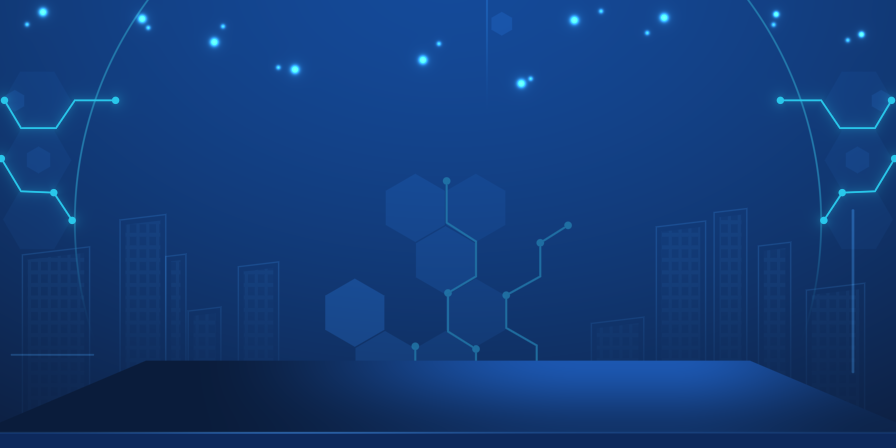
A Shadertoy shader for this background:

```glsl
// A blue technology stage: a lit platform before a faint skyline, with
// hexagons, circuit traces, a large ring and glowing lights overhead.
// Shapes are distance functions; side details are mirrored about x = 1.
#define TRACE_WIDTH 0.0023
#define NODE_RADIUS 0.0085
#define HEX_APOTHEM 0.066
#define RING_RADIUS 0.833
#define TABLE_TOP 0.195
#define TABLE_FRONT 0.034
#define SKYLINE_GAIN 0.11
#define LIGHT_GAIN 0.9
#define CYAN vec3(0.16, 0.78, 0.92)
#define TEAL vec3(0.14, 0.50, 0.69)

float hash(vec2 p) {
    return fract(sin(dot(p, vec2(127.1, 311.7))) * 43758.5453);
}

// Coverage of a signed distance, smoothed over about one pixel
float fill(float d) {
    float px = 0.8 / iResolution.y;
    return 1.0 - smoothstep(-px, px, d);
}

float segment(vec2 p, vec2 a, vec2 b) {
    vec2 ab = b - a;
    return length(p - a - ab * clamp(dot(p - a, ab) / max(dot(ab, ab), 1e-6), 0.0, 1.0));
}

float hexagon(vec2 p, float apothem) {
    p = abs(p);
    return max(p.x, dot(p, vec2(0.5, 0.866))) - apothem;
}

// Polyline with round nodes at the corners set in the bit mask
float trace(vec2 p, vec2 pts[8], int nodes) {
    float d = 1e3;
    for (int i = 0; i < 8; i++) {
        d = min(d, segment(p, pts[i], pts[min(i + 1, 7)]) - TRACE_WIDTH);
        if (((nodes >> i) & 1) == 1) d = min(d, length(p - pts[i]) - NODE_RADIUS);
    }
    return d;
}

// Outlined tower with a grid of windows; box = left, right, top
float tower(vec2 p, vec3 box) {
    float top = box.z + 0.12 * (p.x - 0.5 * (box.x + box.y));
    float d = max(max(box.x - p.x, p.x - box.y), p.y - top);
    vec2 cell = abs(fract(p / vec2(0.022, 0.028)) - 0.5);
    float windows = smoothstep(0.28, 0.40, max(cell.x, cell.y));
    return fill(abs(d) - 0.0015) + fill(d + 0.012) * (0.12 + 0.3 * windows);
}

vec3 skyline(vec2 p) {
    vec3 boxes[10] = vec3[10](
        vec3(0.05, 0.20, 0.44), vec3(0.268, 0.37, 0.515), vec3(0.37, 0.415, 0.43),
        vec3(0.42, 0.493, 0.31), vec3(0.532, 0.622, 0.41), vec3(1.32, 1.437, 0.285),
        vec3(1.465, 1.575, 0.50), vec3(1.594, 1.667, 0.53), vec3(1.693, 1.765, 0.455),
        vec3(1.80, 1.93, 0.36));
    float glow = 0.0;
    for (int i = 0; i < 10; i++) glow += tower(p, boxes[i]);
    glow *= smoothstep(0.14, 0.42, p.y) * 0.7 + 0.3;
    glow += 1.6 * fill(segment(p, vec2(0.026, 0.208), vec2(0.208, 0.208)) - 0.002);
    glow += 1.8 * fill(segment(p, vec2(1.904, 0.17), vec2(1.904, 0.53)) - 0.003);
    return vec3(0.35, 0.75, 1.0) * glow * SKYLINE_GAIN;
}

// Faint tiles: a central lattice (column, row, strength) and mirrored sides
float hexTiles(vec2 p, vec2 side) {
    vec3 tiles[7] = vec3[7](vec3(0, 0, 1), vec3(0, 2, 0.5), vec3(1, 2, 0.35),
        vec3(1, 1, 0.55), vec3(2, 0, 0.4), vec3(1, -1, 0.65), vec3(2, -1, 0.45));
    float sum = 0.0;
    for (int i = 0; i < 7; i++) {
        vec2 center = vec2(0.792, 0.302) + vec2(0.135 * (tiles[i].x + 0.5 * tiles[i].y), 0.117 * tiles[i].y);
        sum += tiles[i].z * fill(hexagon(p - center, HEX_APOTHEM));
    }
    for (int i = 0; i < 3; i++) {
        vec2 q = side - vec2(0.083, 0.51 + 0.132 * float(i));
        sum += 0.25 * fill(hexagon(q.yx, HEX_APOTHEM));
    }
    sum += 0.5 * fill(hexagon(side - vec2(0.033, 0.775), 0.021));
    sum += 0.4 * fill(hexagon(side - vec2(0.086, 0.643), 0.026));
    return sum + 0.6 * fill(hexagon(p - vec2(1.12, 0.947), 0.023));
}

float spark(vec2 p, float size) {
    float r = length(p) / size;
    return exp(-r * r) * 1.4 + 0.45 * exp(-r * 0.95);
}

// Ten lights along a wavy path, each with a small companion
float lights(vec2 p) {
    float sum = 0.0;
    for (int n = 0; n < 10; n++) {
        float i = float(n), flip = n % 2 == 0 ? -1.0 : 1.0;
        float sway = 0.065 * sin(i * 0.349) * sin(i * 1.571 + 0.6);
        float drop = 0.096 - 0.07 * cos(0.861 * (i - 0.2)) + 0.052 * flip * exp(-0.5 * (i - 5.0) * (i - 5.0));
        vec2 center = vec2(0.096 + 0.203 * i + sway, 1.0 - drop);
        vec2 jitter = vec2(hash(vec2(i, 1.0)), hash(vec2(i, 2.0))) - 0.5;
        sum += spark(p - center, n > 7 ? 0.006 : 0.0085);
        sum += 0.55 * spark(p - center - jitter * vec2(0.14, 0.08), 0.005);
    }
    return sum;
}

void mainImage(out vec4 fragColor, in vec2 fragCoord) {
    vec2 p = fragCoord / iResolution.y;
    p.x += 1.0 - 0.5 * iResolution.x / iResolution.y;
    vec2 side = vec2(1.0 - abs(p.x - 1.0), p.y);

    // Backdrop, skyline and tiles
    float falloff = pow(length((p - vec2(1.0, 1.05)) * vec2(0.55, 0.85)), 1.5);
    vec3 col = mix(vec3(0.08, 0.29, 0.60), vec3(0.05, 0.13, 0.27), min(falloff, 1.0));
    col += skyline(p) + vec3(0.03, 0.08, 0.13) * hexTiles(p, side);
    col += vec3(0.03, 0.09, 0.12) * fill(abs(p.x - 1.087) - 0.002) * smoothstep(0.74, 1.0, p.y);

    // Ring, fading toward the floor
    float ring = abs(length(p - vec2(1.0, 0.505)) - RING_RADIUS);
    col = mix(col, TEAL, fill(ring - 0.002) * smoothstep(0.22, 0.65, p.y) * 0.9);

    // Central traces, then bright mirrored traces
    vec2 end = vec2(1.198, 0.18);
    float inner = trace(p, vec2[8](vec2(0.997, 0.596), vec2(0.997, 0.503), vec2(1.0625, 0.461), vec2(1.0625, 0.383),
        vec2(1.0, 0.346), vec2(1.0, 0.26), vec2(1.0625, 0.221), vec2(1.0625, 0.18)), 81);
    inner = min(inner, trace(p, vec2[8](vec2(1.268, 0.497), vec2(1.206, 0.458), vec2(1.206, 0.383),
        vec2(1.13, 0.341), vec2(1.13, 0.268), vec2(1.198, 0.229), end, end), 11));
    vec2 stub = vec2(0.927, 0.227);
    inner = min(inner, min(segment(p, stub, vec2(0.927, 0.18)) - TRACE_WIDTH, length(p - stub) - NODE_RADIUS));
    col = mix(col, TEAL, 0.75 * fill(inner));
    end = vec2(0.258, 0.776);
    float outer = trace(side, vec2[8](vec2(0.010, 0.776), vec2(0.047, 0.714), vec2(0.125, 0.714),
        vec2(0.167, 0.776), end, end, end, end), 17);
    end = vec2(0.161, 0.508);
    outer = min(outer, trace(side, vec2[8](vec2(0.003, 0.646), vec2(0.047, 0.573), vec2(0.12, 0.57),
        end, end, end, end, end), 13));
    col = mix(col, CYAN, max(fill(outer), 0.18 * exp(-90.0 * max(outer, 0.0))));
    col += vec3(0.25, 0.75, 0.9) * lights(p) * LIGHT_GAIN;

    // Platform top lit from the right, with a glinting front edge
    float slope = (0.326 - (TABLE_TOP - p.y) * 2.36 - side.x) * 0.39;
    float lit = smoothstep(0.4, 1.3, p.x) * (1.0 - 0.65 * smoothstep(1.5, 2.0, p.x));
    lit *= mix(0.4, 1.0, smoothstep(TABLE_FRONT, TABLE_TOP, p.y));
    vec3 top = mix(vec3(0.04, 0.11, 0.23), vec3(0.11, 0.34, 0.69), lit);
    col = mix(col, top, fill(max(p.y - TABLE_TOP, slope)));
    col = mix(col, vec3(0.05, 0.16, 0.36), fill(p.y - TABLE_FRONT));
    float glint = 0.25 + 0.75 * exp(-6.0 * pow(p.x - 0.65, 2.0));
    col += vec3(0.12, 0.24, 0.34) * glint * fill(abs(p.y - TABLE_FRONT) - 0.002);
    fragColor = vec4(clamp(col, 0.0, 1.0), 1.0);
}
```
